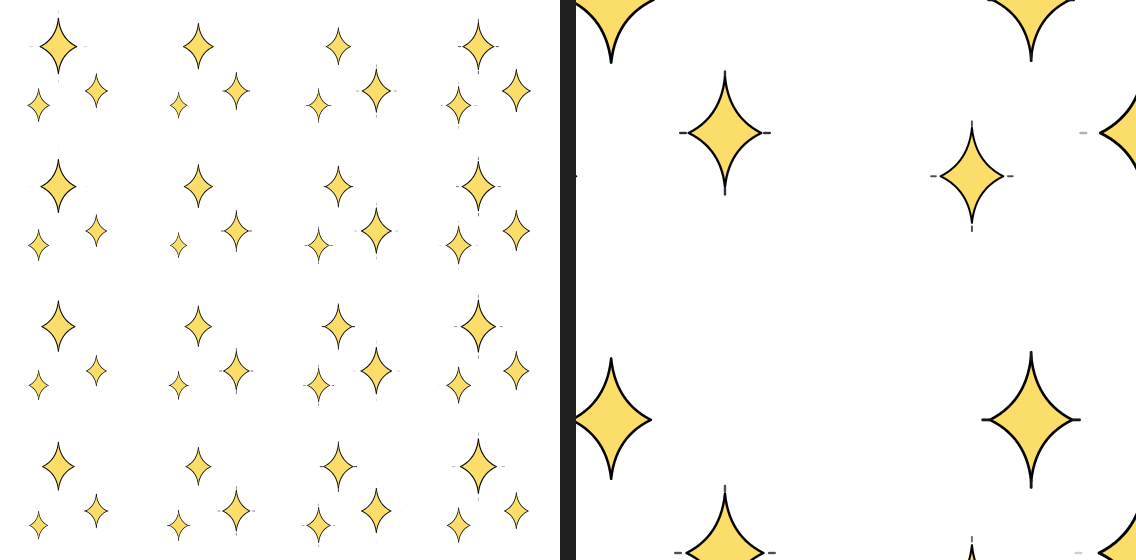
Left: the whole. Right: its middle third, enlarged.
Write a WebGL 2 fragment shader that draws this pattern.

```glsl
#version 300 es
precision highp float;

uniform vec2 u_resolution;
out vec4 fragColor;

// Signed distance to a four-pointed star; each quadrant edge is a quadratic curve
float starDistance(vec2 p, vec2 halfSize) {
    p = abs(p);
    vec2 bend = vec2(0.11, 0.29);
    vec2 a = vec2(0.0, halfSize.y);
    float nearest = 1e3;
    float side = 1.0;
    for (int i = 1; i <= 14; i++) {
        float t = float(i) / 14.0;
        vec2 curve = vec2(t * t, (1.0 - t) * (1.0 - t)) + 2.0 * t * (1.0 - t) * bend;
        vec2 b = curve * halfSize;
        vec2 ab = b - a;
        float along = clamp(dot(p - a, ab) / dot(ab, ab), 0.0, 1.0);
        nearest = min(nearest, length(p - a - ab * along));
        if (p.y <= a.y && p.y >= b.y && p.x < a.x + ab.x * (p.y - a.y) / ab.y) side = -1.0;
        a = b;
    }
    return side * nearest;
}

// Distance to a rounded dash lying along x
float dashDistance(vec2 p, float halfLength, float halfWidth) {
    return length(vec2(max(abs(p.x) - halfLength, 0.0), p.y)) - halfWidth;
}

float coverage(float d, float pixel) {
    return clamp(0.5 - d / pixel, 0.0, 1.0);
}

void main() {
    float canvas = min(u_resolution.x, u_resolution.y);
    vec2 grid = gl_FragCoord.xy / canvas * 4.0;
    float pixel = 4.0 / canvas;
    vec2 cell = floor(grid);
    vec2 local = fract(grid);

    // Steps of the twinkle cycle run down each column, then to the next column
    float cycleStep = cell.x * 4.0 + 3.0 - cell.y;

    // Centre x, centre y, largest half height
    vec3 stars[3] = vec3[3](
        vec3(0.417, 0.667, 0.200),
        vec3(0.276, 0.247, 0.136),
        vec3(0.688, 0.350, 0.167));

    vec3 color = vec3(1.0);
    for (int i = 0; i < 3; i++) {
        vec2 p = local - stars[i].xy;
        float largest = stars[i].z;
        float phase = mod(cycleStep - 7.7 + 2.95 * float(i), 16.0);

        // Star swells over half the cycle, then shrinks; its top is a little taller
        float size = largest * mix(0.64, 1.0, 1.0 - abs(phase / 8.0 - 1.0));
        vec2 halfSize = size * vec2(0.66, p.y > 0.0 ? 1.02 : 0.98);
        float d = starDistance(p, halfSize);
        color = mix(color, vec3(0.98, 0.87, 0.41), coverage(d, pixel));
        color = mix(color, vec3(0.01), coverage(abs(d) - 0.021 * size, pixel));

        // Four dashes fly outward from the tips and fade
        vec2 reach = largest * (vec2(0.375, 0.58) + vec2(0.07, 0.08) * phase);
        vec2 q = abs(p);
        float halfLength = 0.04 * largest;
        float halfWidth = 0.017 * largest;
        float dash = min(dashDistance(vec2(q.x - reach.x, q.y), halfLength, halfWidth),
                         dashDistance(vec2(q.y - reach.y, q.x), halfLength, halfWidth));
        float fade = step(1.0, phase) * clamp(1.0 - (phase - 2.5) / 7.2, 0.0, 1.0);
        color = mix(color, vec3(0.08, 0.09, 0.13), fade * coverage(dash, pixel));
    }
    fragColor = vec4(color, 1.0);
}
```
